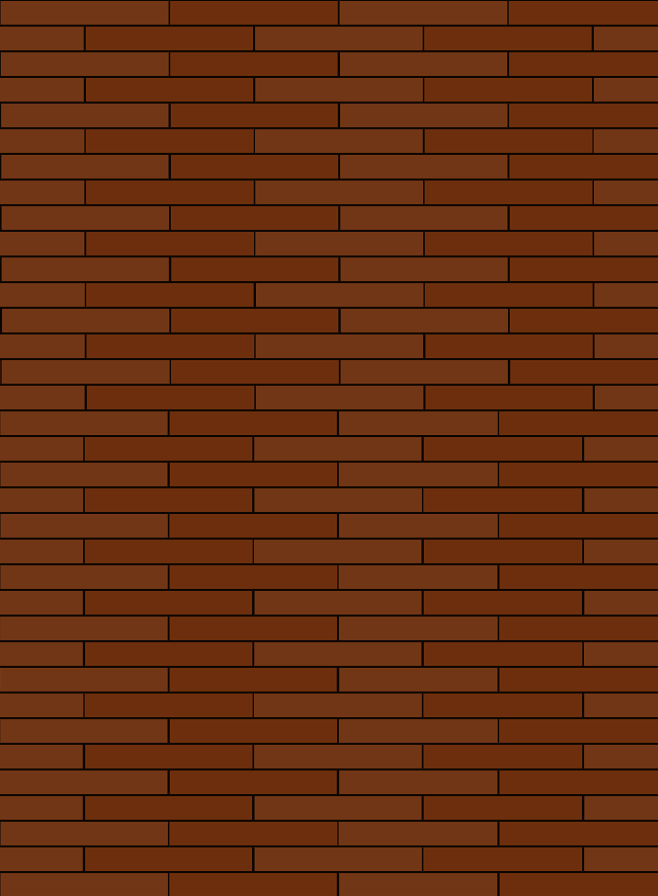
Write a Shadertoy shader that draws this texture.

```glsl
// Lengths are fractions of the canvas height
const vec2 BRICK = vec2(0.1890, 0.028626);
const float BED_WIDTH = 0.0023;       // horizontal mortar
const float JOINT_WIDTH = 0.0021;     // mean vertical mortar
const float JOINT_VARIATION = 0.7;
const float RIM_WIDTH = 0.0015;       // lighter edge beside the mortar
const float RIM_GAIN = 0.06;
const float DRIFT_PER_ROW = 0.00008;  // slow lean of the upper courses
const float FAULT_ROW = 16.0;         // courses below here are laid anew
const float FAULT_OFFSET = -0.0008;
const float SEAM_X = 0.514;           // right of here they close up
const float SEAM_SHIFT = 0.0099;

const vec3 LIGHT_BRICK = vec3(0.440, 0.210, 0.082);
const vec3 DARK_BRICK = vec3(0.424, 0.182, 0.048);
const vec3 MORTAR = vec3(0.045, 0.018, 0.004);

float hash(vec2 p) {
    return fract(sin(dot(p, vec2(127.1, 311.7))) * 43758.5453);
}

// Share of a pixel covered by a line of the given width
float lineCoverage(float dist, float width, float pixel) {
    float low = max(dist - 0.5 * pixel, -0.5 * width);
    float high = min(dist + 0.5 * pixel, 0.5 * width);
    return clamp((high - low) / pixel, 0.0, 1.0);
}

void mainImage(out vec4 fragColor, in vec2 fragCoord) {
    float pixel = 1.0 / iResolution.y;
    vec2 p = fragCoord * pixel;
    p.y = 1.0 - p.y;

    // Courses, counted from the top
    float course = p.y / BRICK.y;
    float row = floor(course);
    float below = step(FAULT_ROW, row);

    // Running bond with the lean and the fault
    float x = p.x - mix(row * DRIFT_PER_ROW, FAULT_OFFSET, below);
    x += below * step(SEAM_X, p.x) * SEAM_SHIFT;
    float column = x / BRICK.x + 0.5 * mod(row, 2.0);

    // Alternating brick tones
    float tone = mod(floor(column), 2.0);
    vec3 color = mix(LIGHT_BRICK, DARK_BRICK, tone);

    // Mortar lines, with joints of uneven width
    float joint = floor(column + 0.5);
    float jointDist = abs(column - joint) * BRICK.x;
    float bedDist = abs(course - floor(course + 0.5)) * BRICK.y;
    float vary = hash(vec2(joint, row)) - 0.5;
    float jointWidth = JOINT_WIDTH * (1.0 + JOINT_VARIATION * vary);
    float bed = lineCoverage(bedDist, BED_WIDTH, pixel);
    float upright = lineCoverage(jointDist, jointWidth, pixel);

    // Faint rim along the brick edges
    float rim = max(lineCoverage(bedDist, BED_WIDTH + 2.0 * RIM_WIDTH, pixel),
                    lineCoverage(jointDist, jointWidth + 2.0 * RIM_WIDTH, pixel));
    color *= 1.0 + RIM_GAIN * rim;

    color = mix(color, MORTAR, max(bed, upright));
    fragColor = vec4(color, 1.0);
}
```
